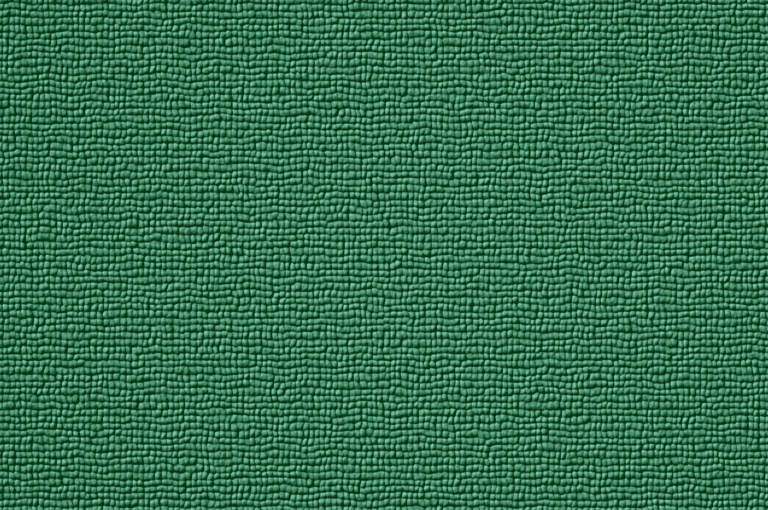
Reproduce this texture procedurally as a Shadertoy shader.

```glsl
const float TAU = 6.2831853;
const vec2 STITCHES = vec2(87.0, 73.0);      // columns and rows per canvas height
const vec2 LIGHT_STEP = vec2(-0.19, 0.22);   // towards the light, in stitches

const vec3 CREASE_GREEN = vec3(0.00, 0.18, 0.065);
const vec3 BODY_GREEN = vec3(0.18, 0.44, 0.305);
const vec3 CREST_GREEN = vec3(0.50, 0.77, 0.64);

vec2 hash2(vec2 cell) {
    vec3 q = fract(vec3(cell.xyx) * vec3(0.1031, 0.1030, 0.0973));
    q += dot(q, q.yzx + 33.33);
    return fract((q.xx + q.yz) * q.zy);
}

float cornerSlope(vec2 cell, vec2 corner, vec2 f) {
    float angle = TAU * hash2(cell + corner).x;
    return dot(vec2(cos(angle), sin(angle)), f - corner);
}

// Gradient noise, roughly -0.7 to 0.7
float gradientNoise(vec2 p) {
    vec2 cell = floor(p);
    vec2 f = p - cell;
    vec2 u = f * f * f * (f * (f * 6.0 - 15.0) + 10.0);
    float low = mix(cornerSlope(cell, vec2(0, 0), f), cornerSlope(cell, vec2(1, 0), f), u.x);
    float high = mix(cornerSlope(cell, vec2(0, 1), f), cornerSlope(cell, vec2(1, 1), f), u.x);
    return mix(low, high, u.y);
}

// Domed stitch with its own centre, tilt and height
float stitchDome(vec2 w, vec2 cell, float sideFall) {
    vec2 jitter = hash2(cell + 40.0) - 0.5;
    vec2 variety = hash2(cell + 470.0) - 0.5;
    vec2 d = w - cell - jitter * vec2(0.36, 0.24);
    d.y += 0.36 * variety.x * d.x;
    return 1.0 + 0.14 * variety.y - 3.0 * d.y * d.y - sideFall * d.x * d.x;
}

// The highest of the neighbouring domes leaves sharp creases between them
float embossHeight(vec2 g) {
    vec2 warp = vec2(gradientNoise(g * vec2(0.30, 0.45) + 500.0),
                     gradientNoise(g * vec2(0.20, 0.33) + 300.0));
    vec2 w = g + 0.48 * warp + 60.0;
    float merge = gradientNoise(g * vec2(0.33, 0.50) + 700.0);
    float sideFall = clamp(2.2 + 2.4 * merge, 0.9, 3.4);

    vec2 home = floor(w + 0.5);
    float height = -1.0;
    for (int y = -1; y <= 1; y++) {
        for (int x = -1; x <= 1; x++) {
            height = max(height, stitchDome(w, home + vec2(x, y), sideFall));
        }
    }
    float levelling = (sideFall - 2.2) / 12.0;
    return height + levelling + 0.28 * gradientNoise(g * 2.0 + 1100.0);
}

float reliefTone(vec2 g) {
    float height = embossHeight(g);
    float facing = height - embossHeight(g + LIGHT_STEP);
    return 0.455 + 0.47 * (height - 0.61) + 0.56 * facing;
}

vec3 greenRamp(float tone) {
    float t = clamp(tone, 0.0, 1.0);
    vec3 shade = mix(CREASE_GREEN, BODY_GREEN, smoothstep(-0.15, 0.55, t) * 1.04 - 0.04);
    return mix(shade, CREST_GREEN, clamp((t - 0.42) / 0.58, 0.0, 1.0));
}

// Soft light over the sheet, dimmer at the left and the corners
float sheetLight(vec2 uv) {
    vec2 d = (uv - vec2(0.56, 0.52)) * vec2(1.0, 0.8);
    return 0.015 - 0.13 * dot(d, d);
}

void mainImage(out vec4 fragColor, in vec2 fragCoord) {
    vec2 uv = fragCoord / iResolution.xy;
    vec3 colour = vec3(0.0);

    // Four samples per pixel smooth the crease edges
    for (int i = 0; i < 4; i++) {
        vec2 offset = vec2(i % 2, i / 2) * 0.5 - 0.25;
        vec2 g = (fragCoord + offset) / iResolution.y * STITCHES;
        colour += greenRamp(reliefTone(g) + sheetLight(uv));
    }
    fragColor = vec4(colour / 4.0, 1.0);
}
```
